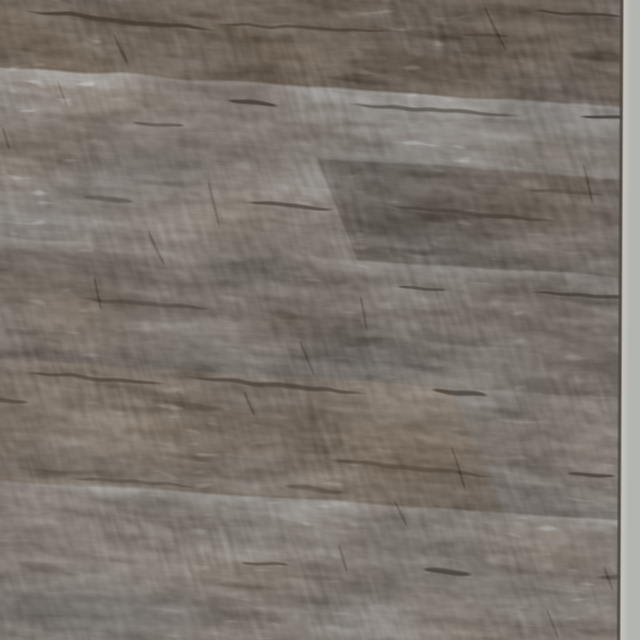
Give the GLSL for this texture, as a three.js fragment shader.

```glsl
varying vec2 vUv;

const float PLANK_SLOPE = 0.065;
const float SAW_LEAN = 0.3;
const int CRACKS = 26;
const int SCRATCHES = 16;

vec2 hash2(vec2 p) {
  vec3 q = fract(vec3(p.xyx) * vec3(0.1031, 0.1030, 0.0973));
  q += dot(q, q.yzx + 33.33);
  return fract((q.xx + q.yz) * q.zy);
}

float gradientAt(vec2 cell, vec2 corner, vec2 f) {
  return dot(hash2(cell + corner + 71.0) * 2.0 - 1.0, f - corner);
}

float gradientNoise(vec2 p) {
  vec2 i = floor(p);
  vec2 f = p - i;
  vec2 u = f * f * f * (f * (f * 6.0 - 15.0) + 10.0);
  float low = mix(gradientAt(i, vec2(0.0), f), gradientAt(i, vec2(1.0, 0.0), f), u.x);
  float high = mix(gradientAt(i, vec2(0.0, 1.0), f), gradientAt(i, vec2(1.0), f), u.x);
  return mix(low, high, u.y);
}

float fbm(vec2 p) {
  float sum = 0.0;
  float amplitude = 1.0;
  for (int i = 0; i < 4; i++) {
    sum += amplitude * gradientNoise(p);
    p = p * 2.03 + 17.3;
    amplitude *= 0.5;
  }
  return sum;
}

float softStep(float d, float softness) {
  return smoothstep(-softness, softness, d);
}

// Tapered line, 1 in its core and 0 outside
float taperedLine(vec2 p, vec2 axis, float halfLength, float halfWidth) {
  vec2 dir = normalize(axis);
  float along = dot(p, dir) / halfLength;
  float across = abs(dot(p, vec2(-dir.y, dir.x)));
  float taper = max(1.0 - along * along, 0.0);
  float width = halfWidth * taper;
  return (1.0 - smoothstep(width * 0.3, width + 0.0025, across)) * smoothstep(0.0, 0.5, taper);
}

// Replaces everything above a seam; x is brightness, y is warmth
vec2 layPlank(vec2 below, float v, float seam, vec2 left, vec2 right, float joint) {
  return mix(below, mix(left, right, joint), softStep(v - seam, 0.003));
}

// Pale worn edge just under a seam
float wornEdge(float v, float seam, float depth) {
  float d = seam - v;
  return softStep(d, 0.003) * exp(-max(d, 0.0) / depth);
}

vec2 planks(vec2 p, float v) {
  float lean = p.x + 0.4 * p.y;
  float upperJoint = softStep(lean - 0.796, 0.003);
  float lowerJoint = softStep(lean - 0.863, 0.004);
  vec2 wood = vec2(0.475, 0.026);
  wood = layPlank(wood, v, 0.25, vec2(0.435, 0.038), vec2(0.455, 0.024), lowerJoint);
  wood = layPlank(wood, v, 0.44, vec2(0.445, 0.029), vec2(0.430, 0.023), p.x);
  wood = layPlank(wood, v, 0.63, vec2(0.490, 0.027), vec2(0.405, 0.029), upperJoint);
  wood = layPlank(wood, v, 0.785, vec2(0.470, 0.030), vec2(0.485, 0.018), p.x);
  return layPlank(wood, v, 0.896, vec2(0.390, 0.042), vec2(0.375, 0.034), p.x);
}

float cracks(vec2 p) {
  float mask = 0.0;
  for (int i = 0; i < CRACKS; i++) {
    float n = float(i) + 1.0;
    vec2 r = hash2(vec2(n, 5.0));
    vec2 centre = fract(n * vec2(0.7549, 0.5698) + 0.13);
    vec2 axis = vec2(1.0, -0.04 - 0.08 * r.y);
    float halfLength = mix(0.04, 0.16, r.x * r.x);
    float line = taperedLine(p - centre, axis, halfLength, mix(0.0015, 0.0045, r.y));
    mask = max(mask, line * mix(0.35, 1.0, fract(r.x * 7.0)));
  }
  return mask;
}

float scratches(vec2 p) {
  float mask = 0.0;
  for (int i = 0; i < SCRATCHES; i++) {
    float n = float(i) + 1.0;
    vec2 r = hash2(vec2(n, 19.0));
    vec2 centre = fract(n * vec2(0.618, 0.414) + 0.3);
    vec2 axis = vec2(0.15 + 0.4 * r.x, -1.0);
    mask = max(mask, taperedLine(p - centre, axis, mix(0.015, 0.045, r.y), 0.0015));
  }
  return mask;
}

vec3 woodFloor(vec2 p) {
  vec2 grainUv = vec2(p.x, p.y + PLANK_SLOPE * p.x);
  float v = grainUv.y + 0.006 * gradientNoise(vec2(p.x * 9.0, p.y * 6.0));
  vec2 wood = planks(p, v);
  float tone = wood.x;

  // Broad stains, long grain and saw marks
  float stain = fbm(grainUv * vec2(3.5, 11.0));
  tone += 0.10 * stain + 0.10 * fbm(grainUv * vec2(9.0, 46.0) + 4.0);
  vec2 sawUv = vec2(p.x + SAW_LEAN * p.y, grainUv.y);
  float sawArea = 0.6 + 0.8 * gradientNoise(grainUv * vec2(5.0, 9.0) + 31.0);
  tone += 0.085 * sawArea * gradientNoise(sawUv * vec2(105.0, 20.0));
  tone += 0.05 * gradientNoise(sawUv * vec2(60.0, 75.0));

  // Worn pale edges and flecks
  float patchy = smoothstep(-0.25, 0.35, gradientNoise(grainUv * vec2(4.0, 2.0) + 8.0));
  float edges = wornEdge(v, 0.25, 0.015) + wornEdge(v, 0.63, 0.010);
  edges += 0.5 * wornEdge(v, 0.44, 0.02) + 1.1 * wornEdge(v, 0.896, 0.035);
  tone += 0.15 * edges * mix(0.25, 1.0, patchy);
  tone += 0.11 * smoothstep(0.22, 0.55, gradientNoise(grainUv * vec2(24.0, 85.0))) * patchy;

  // Dark splits follow the grain, scratches cross it
  vec2 bend = vec2(0.0, 0.006 * gradientNoise(p * vec2(22.0, 8.0)));
  tone -= 0.07 * smoothstep(0.2, 0.55, gradientNoise(grainUv * vec2(8.0, 50.0) + 53.0));
  tone = mix(tone, 0.23, 0.85 * cracks(p + bend));
  tone -= 0.08 * scratches(p + bend.yx);

  float warmth = wood.y + 0.018 * gradientNoise(grainUv * vec2(4.0, 10.0) + 90.0);
  warmth *= 1.0 - 0.6 * smoothstep(0.5, 0.66, tone);
  return vec3(tone) + warmth * vec3(1.0, 0.0, -1.0);
}

// Pale trim with a dark gap on its left side
vec3 addTrim(vec3 color, vec2 p) {
  float d = p.x - 0.966 - 0.005 * p.y;
  vec3 gap = vec3(0.29, 0.27, 0.24);
  vec3 trim = mix(vec3(0.77, 0.76, 0.73), vec3(0.70, 0.71, 0.69), smoothstep(0.004, 0.018, d));
  color = mix(color, gap, 0.85 * softStep(d + 0.002, 0.002));
  return mix(color, trim, softStep(d - 0.003, 0.002));
}

void main() {
  gl_FragColor = vec4(addTrim(woodFloor(vUv), vUv), 1.0);
}
```
